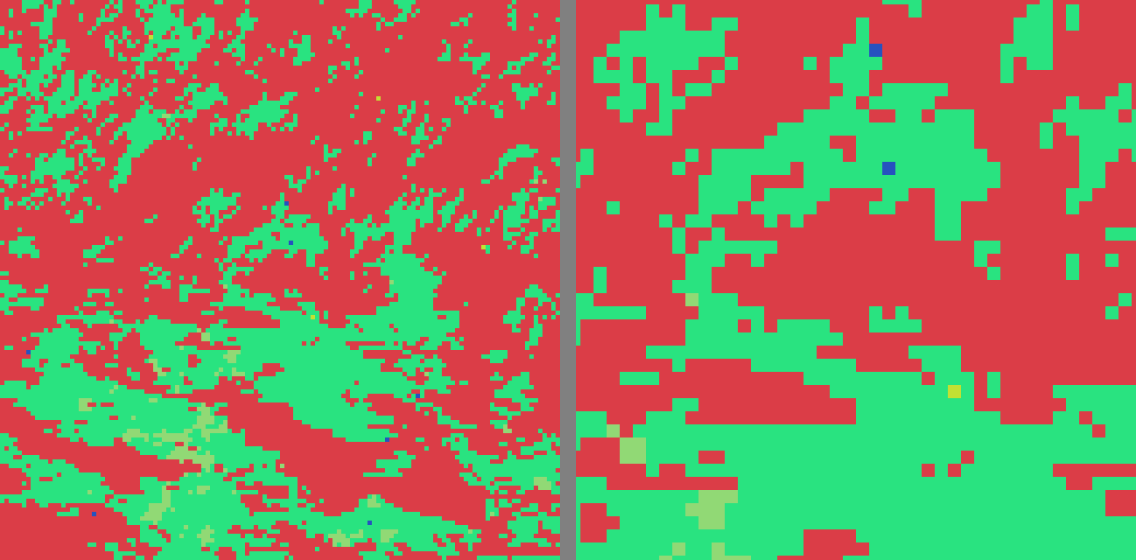
Left, the full canvas; right, a detail of the centre.
A WebGL 2 fragment shader for this texture:

```glsl
#version 300 es
precision highp float;
// Coarse mosaic of ragged green patches and streaks on a red ground.
// Stretched gradient noise plus a broad density map is thresholded per cell;
// khaki flecks and rare bright specks are laid over the green.

uniform vec2 u_resolution;
out vec4 fragColor;

const float CELLS = 128.0;
const vec3 RED = vec3(0.86, 0.24, 0.28);
const vec3 GREEN = vec3(0.16, 0.89, 0.50);
const vec3 KHAKI = vec3(0.57, 0.85, 0.46);
const vec3 BLUE = vec3(0.15, 0.32, 0.75);
const vec3 YELLOW = vec3(0.76, 0.88, 0.20);

// Integer hash: two values in 0..1 per lattice point
vec2 hash2(vec2 lattice) {
  uvec2 v = uvec2(ivec2(lattice)) * 1664525u + 1013904223u;
  v.x += v.y * 1664525u;
  v.y += v.x * 1664525u;
  v ^= v >> 16u;
  v.x += v.y * 1664525u;
  v.y += v.x * 1664525u;
  v ^= v >> 16u;
  return vec2(v >> 8u) / 16777216.0;
}

float cornerSlope(vec2 lattice, vec2 offset) {
  return dot(hash2(lattice) * 2.0 - 1.0, offset);
}

float gradientNoise(vec2 p) {
  vec2 i = floor(p), f = p - i;
  vec2 s = f * f * f * (f * (f * 6.0 - 15.0) + 10.0);
  vec2 e = vec2(1.0, 0.0);
  float low = mix(cornerSlope(i, f), cornerSlope(i + e, f - e), s.x);
  float high = mix(cornerSlope(i + e.yx, f - e.yx), cornerSlope(i + 1.0, f - 1.0), s.x);
  return mix(low, high, s.y);
}

// Octave sum with constant spread, whatever the roughness
float fbm(vec2 p, float roughness) {
  float sum = 0.0, energy = 0.0, amplitude = 1.0;
  for (int k = 0; k < 4; k++) {
    sum += amplitude * gradientNoise(p);
    energy += amplitude * amplitude;
    amplitude *= roughness;
    p = p * 2.03 + vec2(17.3, 9.1);
  }
  return 1.4 * sum / sqrt(energy);
}

// Coordinates along and across a direction
vec2 alongAcross(vec2 p, vec2 direction) {
  vec2 d = normalize(direction);
  return vec2(dot(p, d), dot(p, vec2(-d.y, d.x)));
}

// Soft oriented ellipse
float bump(vec2 p, vec2 centre, vec2 radius, vec2 direction) {
  vec2 q = alongAcross(p - centre, direction) / radius;
  return exp(-dot(q, q));
}

// Broad balance between green (positive) and red (negative)
float density(vec2 p) {
  float d = -0.19;
  d += 0.18 * bump(p, vec2(0.16, 0.87), vec2(0.32, 0.25), vec2(1.0, 0.0));
  d += 0.55 * bump(p, vec2(0.56, 0.35), vec2(0.27, 0.075), vec2(1.0, -0.2));
  d += 0.50 * bump(p, vec2(0.13, 0.28), vec2(0.20, 0.06), vec2(1.0, 0.15));
  d += 0.50 * bump(p, vec2(0.34, 0.12), vec2(0.13, 0.19), vec2(1.0, 0.1));
  d += 0.45 * bump(p, vec2(0.52, 0.57), vec2(0.10, 0.04), vec2(1.0, 0.2));
  d += 0.45 * bump(p, vec2(0.73, 0.52), vec2(0.11, 0.045), vec2(0.1, 1.0));
  d += 0.40 * bump(p, vec2(0.96, 0.09), vec2(0.12, 0.06), vec2(1.0, 0.7));
  d += 0.40 * bump(p, vec2(0.66, 0.03), vec2(0.12, 0.06), vec2(1.0, 0.0));
  d -= 0.22 * bump(p, vec2(0.36, 0.68), vec2(0.20, 0.11), vec2(1.0, 0.3));
  d -= 0.22 * bump(p, vec2(0.70, 0.80), vec2(0.13, 0.13), vec2(1.0, 0.0));
  return d;
}

// Level streaks below, steep and rougher ones above
float streaks(vec2 p) {
  vec2 warped = p + 0.05 * vec2(gradientNoise(p * 4.0 + 31.0), gradientNoise(p * 4.0 + 57.0));
  float level = fbm(alongAcross(warped, vec2(1.0, -0.06)) * vec2(6.0, 14.0), 0.72);
  float steep = fbm(alongAcross(warped, vec2(0.7, 0.8)) * vec2(8.0, 15.0) + 40.0, 0.85);
  return mix(level, steep, smoothstep(0.40, 0.56, p.y + 0.25 * (p.x - 0.5)));
}

float khakiField(vec2 p) {
  float zone = 0.62 * bump(p, vec2(0.32, 0.20), vec2(0.15, 0.21), vec2(1.0, 0.0))
             + 0.55 * bump(p, vec2(0.65, 0.04), vec2(0.08, 0.06), vec2(1.0, 0.2));
  return fbm(alongAcross(p, vec2(1.0, 0.6)) * vec2(14.0, 22.0) + 83.0, 0.6) + zone - 0.66;
}

vec3 cellColour(vec2 cell) {
  vec2 p = (cell + 0.5) / CELLS;
  vec3 colour = RED;
  if (streaks(p) + density(p) > 0.0) colour = khakiField(p) > 0.0 ? KHAKI : GREEN;
  vec2 speck = hash2(cell + 709.0);
  if (speck.x > 0.9995) colour = speck.y > 0.5 ? BLUE : YELLOW;
  return colour;
}

void main() {
  float side = min(u_resolution.x, u_resolution.y);
  vec2 grid = gl_FragCoord.xy / side * CELLS - 0.5;
  vec2 cell = floor(grid);
  // Blend neighbouring cells over about one pixel
  vec2 w = clamp((grid - cell - 0.5) * side / CELLS + 0.5, 0.0, 1.0);
  vec3 low = mix(cellColour(cell), cellColour(cell + vec2(1.0, 0.0)), w.x);
  vec3 high = mix(cellColour(cell + vec2(0.0, 1.0)), cellColour(cell + 1.0), w.x);
  fragColor = vec4(mix(low, high, w.y), 1.0);
}
```
